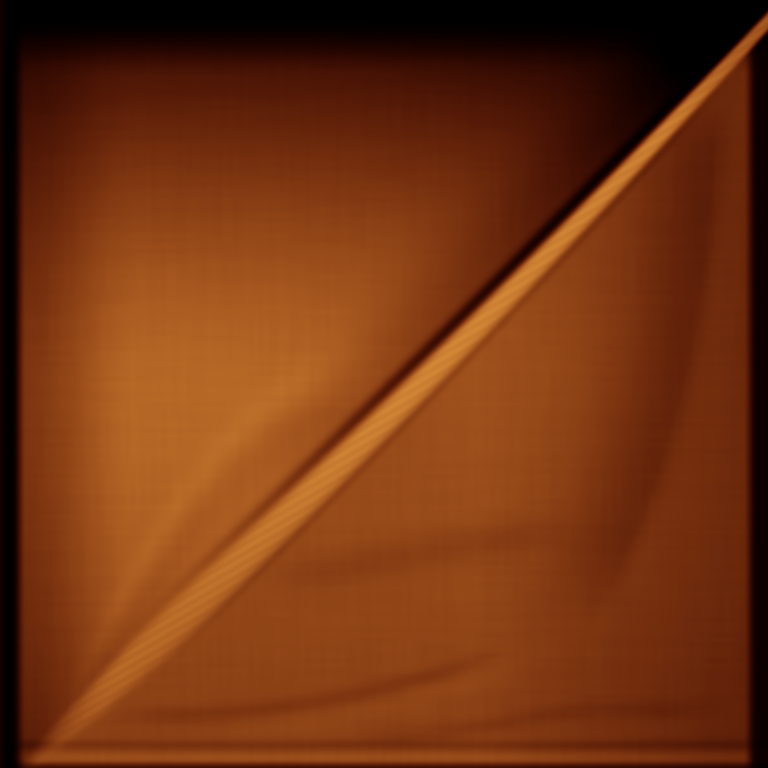
Give the GLSL for this background, as a WebGL 2 fragment shader.

```glsl
#version 300 es
precision highp float;
// Draws folded amber satin: a bright diagonal ridge, soft creases and dark borders.

uniform vec2 u_resolution;
out vec4 fragColor;

const float PI = 3.14159265;

float hash(vec2 p) {
    return fract(sin(dot(p, vec2(127.1, 311.7))) * 43758.5453);
}

float noise(vec2 p) {
    vec2 i = floor(p), f = fract(p);
    f = f * f * (3.0 - 2.0 * f);
    return mix(mix(hash(i), hash(i + vec2(1, 0)), f.x),
               mix(hash(i + vec2(0, 1)), hash(i + vec2(1, 1)), f.x), f.y);
}

// Soft line at distance zero
float crease(float d, float width) {
    return exp(-d * d / (width * width));
}

// Window that fades in after a and out before b
float span(float x, float a, float b, float fade) {
    return smoothstep(a, a + fade, x) * (1.0 - smoothstep(b - fade, b, x));
}

// Tone is the red level; green and blue fall off faster
vec3 amber(float tone) {
    float t = clamp(tone, 0.0, 1.0);
    return vec3(t, 0.75 * pow(t, 1.8), 0.33 * pow(t, 2.3));
}

float upperCloth(vec2 p, float d) {
    float tone = 0.71 - 1.77 * pow(max(p.y - 0.5, 0.0), 1.6);
    tone -= 0.4 * pow(max(p.x - 0.25, 0.0), 2.0);
    tone -= 0.9 * pow(max(0.5 - p.y, 0.0), 2.0);
    tone *= mix(0.68, 1.0, smoothstep(0.02, 0.18, p.x));

    // Broad shade beside the ridge
    tone -= 0.13 * crease(d - 0.05, 0.1) * smoothstep(0.25, 0.6, p.x);

    // Curved light fold with a darker flank
    float u = p.x - 0.17;
    float fold = p.y - (0.245 + 1.75 * u - 2.65 * u * u);
    float gate = span(p.x, 0.04, 0.5, 0.12);
    tone += gate * (0.03 * crease(fold, 0.03) - 0.03 * crease(fold + 0.06, 0.035));
    return tone;
}

float lowerCloth(vec2 p) {
    float tone = 0.59 - 0.5 * max(p.x - 0.62, 0.0) - 0.05 * smoothstep(0.35, 0.0, p.y);
    tone += 0.04 * crease(length(p - vec2(0.7, 0.53)), 0.17);

    // Long crease bending down the right side
    float u = 0.857 - p.y;
    float side = p.x - (0.925 - 0.08 * u - 0.38 * u * u * u);
    float sideWidth = mix(0.075, 0.022, smoothstep(-0.015, 0.015, side));
    tone -= 0.085 * crease(side, sideWidth) * span(p.y, 0.16, 0.93, 0.16);

    // Shallow folds sweeping along the bottom
    float v = max(p.x - 0.2, 0.0);
    float broad = p.y - (0.245 + 0.17 * (p.x - 0.35));
    float sweep = p.y - (0.068 + 0.4 * v * v);
    float low = p.y - (0.04 + 0.036 * smoothstep(0.5, 0.8, p.x));
    tone -= 0.05 * crease(broad, 0.025) * span(p.x, 0.3, 0.78, 0.14);
    tone -= 0.06 * crease(sweep, 0.012) * span(p.x, 0.12, 0.68, 0.12);
    tone += 0.02 * crease(sweep + 0.025, 0.018) * span(p.x, 0.2, 0.75, 0.14);
    tone -= 0.04 * crease(low, 0.012) * span(p.x, 0.42, 0.97, 0.12);
    return tone;
}

// Dark frame with a thin lit hem at the bottom
float frame(float tone, vec2 p) {
    tone -= 0.07 * crease(p.y - 0.03, 0.007);
    tone += 0.06 * crease(p.y - 0.014, 0.007);
    tone *= mix(0.4, 1.0, smoothstep(-0.002, 0.011, p.y));
    tone *= 1.0 - smoothstep(0.9, 0.98, p.y);
    tone *= smoothstep(0.015, 0.034, p.x);
    tone *= 1.0 - 0.88 * smoothstep(0.968, 0.986, p.x);
    return tone + 0.06 * smoothstep(0.01, 0.0, p.x);
}

void main() {
    vec2 p = gl_FragCoord.xy / u_resolution;

    // Signed height above the ridge line, and the ridge half width
    float d = p.y - (p.x - 0.028 - 0.02 * sin(PI * p.x));
    float w = mix(0.038, 0.013, p.x) * smoothstep(-0.12, 0.25, p.x);

    float tone = mix(lowerCloth(p), upperCloth(p, d), smoothstep(-w, w, d));

    // Fine cloth grain
    tone += 0.012 * (noise(p * vec2(14.0, 150.0)) - 0.5);
    tone += 0.012 * (noise(p * vec2(150.0, 14.0)) - 0.5);
    tone = frame(tone, p);

    // Shadows hugging the ridge
    tone *= 1.0 - 0.85 * smoothstep(0.1, 0.85, p.x) * crease(d - w - 0.011, 0.013);
    tone -= 0.06 * crease(d + w + 0.007, 0.008) * span(p.x, 0.2, 0.98, 0.15);

    // Lit ridge with slanted threads
    float s = d / w;
    float body = exp(-s * s * s * s) * smoothstep(0.02, 0.16, p.x);
    float lit = mix(0.71, 0.83, smoothstep(0.1, 0.6, p.x)) + 0.03 * s;
    lit -= 0.14 * smoothstep(0.85, 1.0, p.x);
    lit += 0.015 * sin(dot(p, vec2(-300.0, 516.0)));
    tone = mix(tone, lit, 0.92 * body);

    fragColor = vec4(amber(tone), 1.0);
}
```
